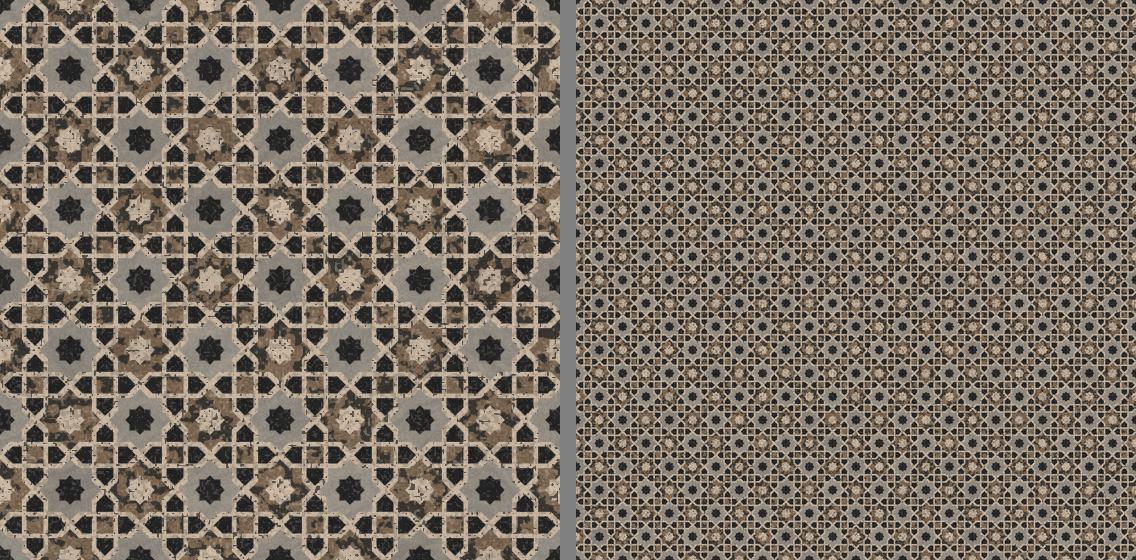
Left: one tile. Right: repeated 3 by 3.
This pattern is drawn by a Shadertoy shader. Its source:

```glsl
// Stone mosaic of eight-pointed stars in two alternating colourings, framed by crossing granite straps.

const float REPEATS = 8.0;          // stars across and down (even, so the checker wraps)
const float FRAME = 0.345;          // half side of the upright square of the large star
const float TIP = 0.5;              // reach of the tilted square of the large star
const float STRAP = 0.034;          // half width of the straight straps
const float DIAGONAL_STRAP = 0.042; // half width of the crossing straps
const float CORE = 0.212;           // tip radius of the small star
const float TINT = 0.09;            // brightness spread between stars

const vec3 CREAM = vec3(0.77, 0.70, 0.62);
const vec3 TAN = vec3(0.66, 0.60, 0.53);
const vec3 SPECK = vec3(0.27, 0.25, 0.23);
const vec3 GREY = vec3(0.555, 0.53, 0.495);
const vec3 VEIN = vec3(0.60, 0.55, 0.48);
const vec3 BROWN = vec3(0.47, 0.39, 0.31);
const vec3 UMBER = vec3(0.22, 0.205, 0.185);
const vec3 BLACK = vec3(0.135, 0.135, 0.135);
const vec3 FLECK = vec3(0.31, 0.30, 0.28);

float hash(vec2 p) {
    vec3 h = fract(vec3(p.xyx) * 0.1031);
    h += dot(h, h.yzx + 33.33);
    return fract((h.x + h.y) * h.z);
}

// Value noise that wraps after a whole number of lattice steps
float noise(vec2 p, vec2 period) {
    vec2 i = floor(p), f = fract(p);
    f = f * f * (3.0 - 2.0 * f);
    vec2 a = mod(i, period), b = mod(i + 1.0, period);
    return mix(mix(hash(a), hash(vec2(b.x, a.y)), f.x),
               mix(hash(vec2(a.x, b.y)), hash(b), f.x), f.y);
}

float grain(vec2 uv, float freq) {
    return noise(uv * freq, vec2(freq));
}

float fbm(vec2 uv, float freq) {
    float sum = 0.0, weight = 0.5;
    for (int k = 0; k < 4; k++) {
        sum += weight * grain(uv, freq);
        freq *= 2.0;
        weight *= 0.5;
    }
    return sum / 0.9375;
}

// Pale granite with tan patches and dark specks
vec3 creamGranite(vec2 uv) {
    vec3 col = mix(CREAM, TAN, smoothstep(0.50, 0.75, grain(uv, 190.0)));
    col = mix(col, SPECK, 0.85 * smoothstep(0.74, 0.86, grain(uv.yx, 230.0)));
    return col * (0.94 + 0.12 * grain(uv, 410.0));
}

// Black granite with small paler crystals
vec3 blackGranite(vec2 uv) {
    float crystal = smoothstep(0.52, 0.95, grain(uv, 310.0));
    return mix(BLACK, FLECK, 0.75 * crystal) * (0.88 + 0.24 * grain(uv, 120.0));
}

// Brown granite with ragged dark blotches
vec3 brownGranite(vec2 uv) {
    vec3 col = mix(UMBER, BROWN, smoothstep(0.41, 0.53, fbm(uv, 64.0)));
    col = mix(col, TAN, 0.45 * smoothstep(0.66, 0.85, grain(uv, 170.0)));
    return col * (0.86 + 0.28 * grain(uv, 350.0));
}

// Grey sandstone; slanted whole-number axes keep the veins wrapping
vec3 greyStone(vec2 uv, vec2 id) {
    float seed = hash(id + 17.0);
    vec2 s = vec2(seed < 0.3 ? -uv.x : uv.x, uv.y);
    vec2 bed = vec2(2.0 * s.x + s.y, 2.0 * s.y - s.x) * vec2(8.0, 48.0);
    bed += vec2(0.0, 3.0 * grain(uv, 24.0)) + floor(seed * 40.0);
    float vein = noise(bed, vec2(8.0, 48.0));
    vec3 col = mix(GREY * 0.95, GREY * 1.06, vein);
    col = mix(col, VEIN, 0.6 * smoothstep(0.6, 0.95, vein) * seed);
    return col * (0.94 + 0.12 * grain(uv, 330.0));
}

void mainImage(out vec4 fragColor, in vec2 fragCoord) {
    vec2 uv = fragCoord / iResolution.xy;
    vec2 g = uv * REPEATS;
    vec2 id = floor(g + 0.5);
    vec2 p = abs(g - id);
    p = vec2(max(p.x, p.y), min(p.x, p.y));
    id = mod(id, REPEATS);
    float edge = 0.6 * REPEATS / min(iResolution.x, iResolution.y);

    // Distances to the star outlines and straps
    float tilted = (p.x + p.y - TIP) * 0.70711;
    float star = min(p.x - FRAME, tilted * STRAP / DIAGONAL_STRAP);
    float corner = max(abs(p.y - FRAME), FRAME - p.x);
    float strap = min(abs(star), corner) - STRAP;
    float core = min(p.x - CORE * 0.70711, (p.x + p.y - CORE) * 0.70711);

    // Stone of each piece
    vec3 cream = creamGranite(uv), black = blackGranite(uv), brown = brownGranite(uv);
    bool greyStar = mod(id.x + id.y, 2.0) < 0.5;
    vec3 field = greyStar ? greyStone(uv, id) : brown;
    vec3 heart = greyStar ? black : cream;
    vec3 inside = mix(heart, field, smoothstep(-edge, edge, core));
    inside *= 1.0 + TINT * (hash(id + 5.0) - 0.5);
    vec3 outside = p.y > FRAME ? brown : black;

    // Assemble, straps on top
    vec3 col = star < 0.0 ? inside : outside;
    col = mix(cream, col, smoothstep(-edge, edge, strap));
    fragColor = vec4(col, 1.0);
}
```
